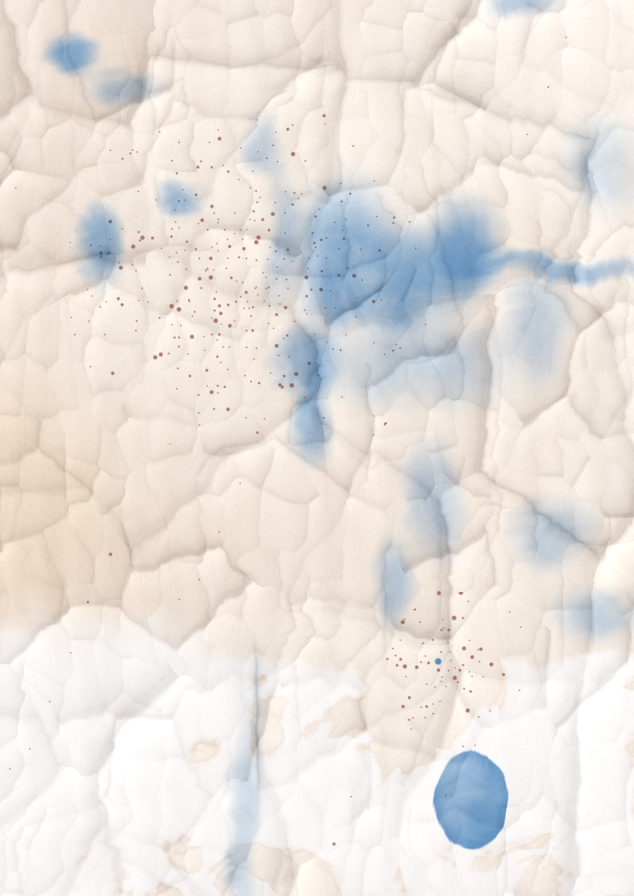
Reproduce this texture procedurally as a Shadertoy shader.

```glsl
// Crumpled cream paper with blue ink blooms, a white wash and rust-coloured spatter.

vec2 hash2(vec2 p) {
    return fract(sin(vec2(dot(p, vec2(127.1, 311.7)), dot(p, vec2(269.5, 183.3)))) * 43758.5);
}

// Layered, self-bending sines: organic noise of roughly -1..1
float waves(vec2 p) {
    float sum = 0.0, amp = 0.5;
    for (int i = 0; i < 6; i++) {
        p = mat2(0.8, 0.6, -0.6, 0.8) * p * 1.7 + 3.1;
        p += 0.8 * sin(p.yx * 0.9 + float(i));
        sum += amp * sin(p.x) * sin(p.y);
        amp *= 0.62;
    }
    return sum;
}

// Cellular folds: lit and shaded flanks around some borders; x = relief, y = dark line
vec2 creases(vec2 p, float sharpness) {
    vec2 cell = floor(p), home = cell, toHome = vec2(0.0);
    float nearest = 9.0;
    for (int j = -1; j <= 1; j++)
    for (int i = -1; i <= 1; i++) {
        vec2 id = cell + vec2(i, j);
        vec2 r = id + 0.1 + 0.8 * hash2(id) - p;
        if (dot(r, r) < nearest) { nearest = dot(r, r); home = id; toHome = r; }
    }
    vec2 light = vec2(-0.8, 0.6);
    float relief = 0.25 * dot(toHome, hash2(home + 7.0) - 0.5);
    float line = 0.0;
    for (int j = -2; j <= 2; j++)
    for (int i = -2; i <= 2; i++) {
        if (i == 0 && j == 0) continue;
        vec2 id = home + vec2(i, j);
        vec2 r = id + 0.1 + 0.8 * hash2(id) - p;
        vec2 normal = normalize(r - toHome);
        float d = max(dot(0.5 * (r + toHome), normal), 0.0);
        float strength = hash2(id + home + 3.0).x;
        strength *= strength;
        relief += strength * dot(normal, light) * exp(-d * sharpness) * smoothstep(0.0, 0.04, d);
        line = max(line, strength * exp(-d * sharpness * 3.5));
    }
    return vec2(relief, line);
}

float bloom(vec2 p, vec4 blot) {
    return smoothstep(1.45, 0.3, length((p - blot.xy) / blot.zw));
}

// Small round drops, denser around a centre
float spatter(vec2 p, vec2 centre, float spread, float px) {
    float ink = 0.0;
    vec2 away = (p - centre) / spread;
    float density = 0.42 * exp(-dot(away, away));
    for (int k = 0; k < 2; k++) {
        vec2 g = p * 65.0 + float(k) * 17.37;
        vec2 id = floor(g), rnd = hash2(id + 31.0);
        float radius = 0.0009 + 0.0026 * pow(rnd.y, 4.0);
        float d = length(fract(g) - 0.25 - 0.5 * hash2(id)) / 65.0;
        ink = max(ink, step(rnd.x, density) * smoothstep(radius + px, radius - px, d));
    }
    return ink;
}

void mainImage(out vec4 fragColor, in vec2 fragCoord) {
    float px = 1.0 / iResolution.x;
    vec2 p = fragCoord * px;
    vec2 bend = vec2(waves(p * 4.0), waves(p * 4.0 + 9.0));
    float mottle = waves(p * 2.3 + 5.0), fine = waves(p * 14.0);

    // Folds at three sizes
    vec2 q = p + 0.035 * bend + 0.004 * fine;
    vec2 fold = creases(q * vec2(4.2, 3.2), 11.0)
              + 0.8 * creases(mat2(0.9, 0.4, -0.4, 0.9) * q * vec2(8.5, 6.5) + 13.0, 8.0)
              + 0.35 * creases(q * vec2(19.0, 13.0) + 41.0, 5.0);

    // Aged cream sheet, browner at the left
    float age = 0.38 + 0.45 * mottle + 0.15 * fine + 0.3 * smoothstep(0.3, 0.0, p.x);
    vec3 col = mix(vec3(0.985, 0.955, 0.925), vec3(0.93, 0.87, 0.815), clamp(age, 0.0, 1.0));
    vec2 tea = (p - vec2(0.02, 0.62)) / vec2(0.22, 0.25) + 0.4 * bend;
    col = mix(col, vec3(0.90, 0.80, 0.69), 0.6 * exp(-dot(tea, tea)));

    // White wash below, with tea-coloured islands and darker rims
    float shore = 0.37 + 0.05 * bend.x + 0.025 * fine - p.y;
    float wash = smoothstep(-0.015 - 0.09 * smoothstep(0.6, 0.1, p.x), 0.012, shore);
    float island = waves(p * 3.6 + 2.0) + 0.25 * fine + 0.5 * smoothstep(0.16, 0.0, p.y) - 0.36;
    wash *= 1.0 - 0.85 * smoothstep(-0.03, 0.03, island);
    col = mix(col, vec3(0.985, 0.975, 0.975), 0.9 * wash);
    float rim = exp(-abs(island) * 22.0) * smoothstep(-0.05, 0.05, shore);
    col = mix(col, vec3(0.89, 0.78, 0.68), 0.35 * rim * smoothstep(-0.3, 0.4, fine));

    // Soft ink blooms: centre and radii
    vec4 strong[11] = vec4[](
        vec4(0.53, 1.02, 0.08, 0.10), vec4(0.64, 0.98, 0.13, 0.065), vec4(0.73, 1.02, 0.05, 0.07),
        vec4(0.48, 0.85, 0.05, 0.05), vec4(0.89, 0.985, 0.16, 0.017), vec4(0.155, 1.03, 0.036, 0.06),
        vec4(0.28, 1.095, 0.03, 0.03), vec4(0.12, 1.34, 0.04, 0.03), vec4(0.83, 1.405, 0.05, 0.025),
        vec4(0.49, 0.75, 0.03, 0.07), vec4(0.58, 0.94, 0.10, 0.05));
    vec4 faint[11] = vec4[](
        vec4(0.87, 0.57, 0.06, 0.06), vec4(0.94, 0.45, 0.07, 0.035), vec4(0.41, 1.18, 0.03, 0.05),
        vec4(0.39, 0.12, 0.022, 0.15), vec4(0.61, 0.49, 0.03, 0.06), vec4(0.43, 1.04, 0.025, 0.09),
        vec4(0.95, 1.15, 0.05, 0.07), vec4(0.20, 1.29, 0.06, 0.025), vec4(0.68, 0.62, 0.05, 0.09),
        vec4(0.85, 0.90, 0.05, 0.08), vec4(0.66, 0.84, 0.14, 0.07));
    vec2 s = p + 0.035 * bend + 0.009 * fine;
    float clear = 1.0;
    for (int i = 0; i < 11; i++) {
        clear *= 1.0 - 0.68 * bloom(s, strong[i]);
        clear *= 1.0 - 0.36 * bloom(s, faint[i]);
    }
    float ink = (1.0 - clear) * clamp(0.9 + 0.3 * fine + 0.35 * mottle + 0.3 * fold.y, 0.0, 1.1);

    // Crisp blot and its droplet
    float blot = length((p + 0.012 * bend + 0.005 * fine - vec2(0.745, 0.153)) / vec2(0.058, 0.08));
    float crisp = smoothstep(1.04, 0.97, blot) * (0.8 + 0.25 * fine + 0.12 * smoothstep(0.7, 1.0, blot));
    crisp = max(crisp, smoothstep(0.005 + px, 0.005 - px, length(p - vec2(0.691, 0.37))));
    col = mix(col, vec3(0.39, 0.58, 0.76), clamp(max(ink, crisp), 0.0, 1.0));

    // Two long upright folds
    float seam = 0.0;
    for (int i = 0; i < 2; i++) {
        float k = float(i);
        float d = abs(p.x - 0.405 - 0.208 * k - 0.012 * bend.x);
        float reach = smoothstep(0.17, 0.05, abs(p.y - 0.27 - 0.2 * k) + 0.07 * k);
        seam += reach * (0.7 * exp(-d * 260.0) + 0.25 * exp(-d * 60.0));
    }
    col = mix(col, vec3(0.50, 0.57, 0.62), 0.55 * seam);

    // Relief, upright ribs and fibre grain
    float ribs = sin(p.x * 95.0 + 2.0 * bend.x) * sin(p.x * 37.0 + p.y * 2.0);
    float grain = hash2(floor(p * vec2(420.0, 210.0))).x - 0.5;
    float lit = 0.13 * fold.x + 0.011 * ribs + 0.018 * grain + 0.012 * fine;
    col += lit * (1.0 - 0.35 * wash) * vec3(0.92, 1.0, 1.04);
    col -= 0.15 * fold.y * (1.0 - 0.5 * wash) * vec3(0.95, 1.0, 1.0);

    // Rust spatter
    float drops = max(spatter(p, vec2(0.38, 0.97), 0.17, px), spatter(p, vec2(0.71, 0.36), 0.08, px));
    col = mix(col, mix(vec3(0.58, 0.32, 0.27), vec3(0.22, 0.25, 0.35), ink), 0.75 * drops);

    fragColor = vec4(clamp(col, 0.0, 1.0), 1.0);
}
```
